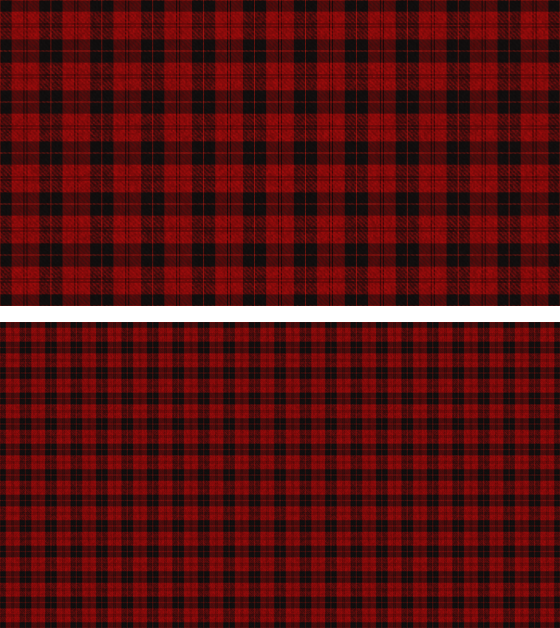
Top: one tile. Bottom: repeated 2 by 2.
A Shadertoy shader for this pattern:

```glsl
// Red and black tartan: the same striped sett runs across and down, 11 by 6 repeats.
// Warp and weft colours are averaged through a fine twill, then roughened by
// wrapping thread noise so that the cloth tiles on every side.

float hash(vec2 p) {
    return fract(sin(dot(p, vec2(127.1, 311.7))) * 43758.5453);
}

// Smooth value noise whose lattice wraps after a whole number of cells
float wrapNoise(vec2 p, vec2 period) {
    vec2 i = floor(p), f = fract(p);
    f = f * f * (3.0 - 2.0 * f);
    float a = hash(mod(i, period));
    float b = hash(mod(i + vec2(1.0, 0.0), period));
    float c = hash(mod(i + vec2(0.0, 1.0), period));
    float d = hash(mod(i + 1.0, period));
    return mix(mix(a, b, f.x), mix(c, d, f.x), f.y);
}

// Share of a pixel covered by a stripe of the given half width
float stripe(float d, float halfWidth, float px) {
    return clamp((min(d + 0.5 * px, halfWidth) - max(d - 0.5 * px, -halfWidth)) / px, 0.0, 1.0);
}

// Thread colour along one axis, one repeat per unit
vec3 sett(float t, float px) {
    float fromBlack = fract(t + 0.5) - 0.5;
    float fromRed = fract(t) - 0.5;
    vec3 col = mix(vec3(0.53, 0.04, 0.04), vec3(0.065, 0.054, 0.054), stripe(fromBlack, 0.228, px));
    // Bright line in the black band, paired dark lines in the red band
    col = mix(col, vec3(0.78, 0.10, 0.06), stripe(fromBlack, 0.008, px));
    return mix(col, vec3(0.02), stripe(abs(fromRed) - 0.03, 0.008, px));
}

void mainImage(out vec4 fragColor, in vec2 fragCoord) {
    vec2 repeats = vec2(11.0, 6.0);
    vec2 p = fragCoord / iResolution.xy * repeats;
    vec2 px = repeats / iResolution.xy;

    // Diagonal twill decides which thread lies on top
    float twill = sin(6.28318 * 12.0 * (p.x + p.y));
    float grain = wrapNoise(p * 32.0, repeats * 32.0) - 0.5;
    float weft = 0.5 + 0.10 * twill + 0.22 * grain;
    vec3 col = mix(sett(p.x, px.x), sett(p.y, px.y), weft);

    // Fibre shading: fine along the threads, faint over the cloth
    float fibre = wrapNoise(p * vec2(32.0, 16.0) + 7.0, repeats * vec2(32.0, 16.0)) - 0.5;
    float wear = wrapNoise(p * 4.0, repeats * 4.0) - 0.5;
    col *= 1.0 + 0.05 * twill + 0.20 * grain + 0.14 * fibre + 0.04 * wear;

    fragColor = vec4(clamp(col, 0.0, 1.0), 1.0);
}
```
